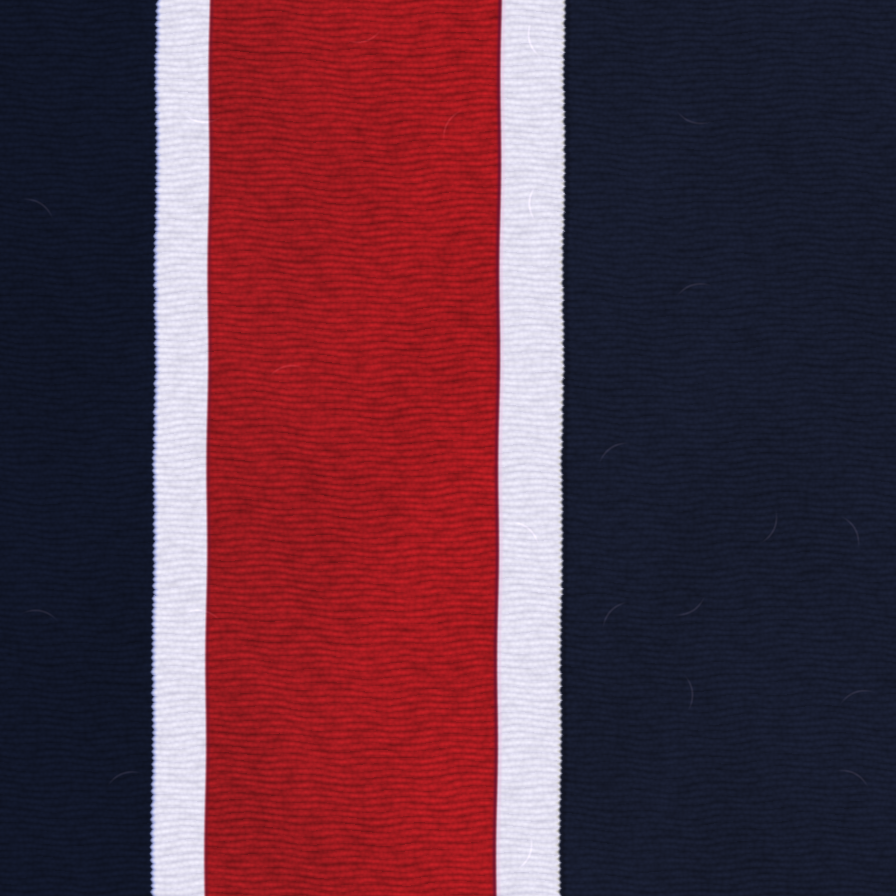
Write a WebGL 1 fragment shader that draws this texture.

```glsl
precision highp float;
uniform vec2 u_resolution;

float hash(vec2 p) {
  p = fract(p * vec2(0.1031, 0.1137));
  p += dot(p, p.yx + 33.33);
  return fract((p.x + p.y) * p.x * 17.31);
}

// Distance to the nearest scattered point, in cell units
float cellular(vec2 p) {
  vec2 cell = floor(p);
  float nearest = 2.0;
  for (int j = -1; j <= 1; j++) {
    for (int i = -1; i <= 1; i++) {
      vec2 c = cell + vec2(float(i), float(j));
      vec2 site = c + vec2(hash(c + 7.0), hash(c + 61.0));
      nearest = min(nearest, length(p - site));
    }
  }
  return nearest;
}

// Broad, soft unevenness of the cloth
float mottling(vec2 p) {
  float a = sin(p.x * 13.0 + 2.0 * sin(p.y * 7.0));
  float b = sin(p.y * 17.0 - p.x * 9.0 + 1.7 * sin(p.x * 21.0));
  float c = sin(p.x * 47.0 + p.y * 31.0 + 2.0 * sin(p.y * 23.0));
  return (a + b + 0.6 * c) / 2.6;
}

// Sparse short stray fibres
float lint(vec2 p) {
  vec2 cell = floor(p * 11.0);
  vec2 q = fract(p * 11.0) - 0.5;
  float angle = 6.283 * hash(cell + 19.0);
  vec2 along = vec2(cos(angle), sin(angle));
  float bend = dot(q, along);
  float side = dot(q, vec2(-along.y, along.x)) + bend * bend * 1.5;
  float strand = smoothstep(0.025, 0.0, abs(side)) * smoothstep(0.25, 0.08, abs(bend));
  return strand * step(0.8, hash(cell + 3.0));
}

float edge(float x, float at) {
  float soft = max(0.0022, 0.75 / u_resolution.x);
  return smoothstep(-soft, soft, x - at);
}

float band(float x, float at, float width) {
  float d = (x - at) / width;
  return exp(-d * d);
}

void main() {
  vec2 p = gl_FragCoord.xy / u_resolution;

  // Horizontal ribs, slightly wavy, broken into uneven threads
  float ribs = p.y * 134.0 + 0.35 * sin(p.x * 19.0) + 0.2 * sin(p.x * 71.0 + p.y * 40.0);
  float row = floor(ribs);
  float rib = 0.5 + 0.5 * cos(6.2832 * (fract(ribs) - 0.5));
  float thread = cellular(vec2(p.x * 42.0 + hash(vec2(row, 5.0)) * 9.0, ribs)) - 0.45;
  float fuzz = cellular(p * 190.0) - 0.45;
  float mottle = mottling(p);

  // Stripe borders lean right towards the top
  float x = p.x - 0.0055 * (p.y - 0.5) + 0.0007 * sin(p.y * 29.0);
  float frayed = x + 0.0016 * (rib - 0.5) + 0.0012 * (hash(vec2(row, 2.0)) - 0.5);
  float whiteLeft = edge(frayed, 0.1725);
  float redLeft = edge(x, 0.2315);
  float redRight = edge(x, 0.5565);
  float whiteRight = edge(frayed, 0.6275);

  // Cloth colours
  vec3 navy = mix(vec3(0.065, 0.085, 0.15), vec3(0.09, 0.108, 0.175), smoothstep(0.1, 0.7, p.x));
  navy *= 1.0 + 0.16 * (rib - 0.5) - 0.22 * thread - 0.18 * fuzz + 0.04 * mottle;

  vec3 red = mix(vec3(0.60, 0.105, 0.125), vec3(0.64, 0.105, 0.125), smoothstep(0.25, 0.5, p.x));
  red *= 0.97 + 0.17 * (rib - 0.5) - 0.24 * thread - 0.14 * fuzz + 0.04 * mottle;

  vec3 white = vec3(0.885, 0.875, 0.94);
  white += vec3(0.06, 0.06, 0.04) * (rib - 0.5) - 0.07 * thread - 0.05 * fuzz;

  vec3 color = mix(navy, white, whiteLeft);
  color = mix(color, red, redLeft);
  color = mix(color, white, redRight);
  color = mix(color, navy, whiteRight);

  // Coloured fringes and stitched seams along the borders
  color = mix(color, vec3(0.48, 0.55, 0.86), 0.45 * band(frayed, 0.1735, 0.0022));
  color = mix(color, vec3(0.42, 0.10, 0.19), 0.5 * band(x, 0.2335, 0.002));
  color = mix(color, vec3(0.36, 0.07, 0.20), 0.65 * band(x, 0.5548, 0.0022));
  color = mix(color, vec3(0.93, 0.76, 0.88), 0.4 * band(x, 0.5595, 0.002));
  color = mix(color, vec3(0.68, 0.65, 0.55), 0.4 * rib * band(frayed, 0.6265, 0.0022));
  color = mix(color, vec3(0.05, 0.05, 0.08), 0.4 * band(frayed, 0.6315, 0.0025));

  color += vec3(0.075, 0.06, 0.065) * lint(p);
  gl_FragColor = vec4(clamp(color, 0.0, 1.0), 1.0);
}
```
